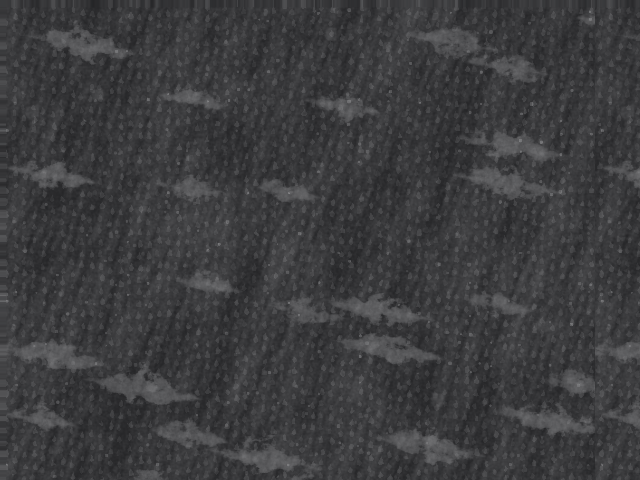
Reproduce this texture procedurally as a Shadertoy shader.

```glsl
// Dark grey rain: slanted streaks, tiny teardrops and ragged lens-shaped clouds.

vec2 hash2(vec2 p) {
    vec3 q = fract(p.xyx * vec3(0.1031, 0.1030, 0.0973));
    q += dot(q, q.yzx + 33.33);
    return fract((q.xx + q.yz) * q.zy);
}

float cornerRamp(vec2 cell, vec2 offset) {
    float angle = 6.2832 * hash2(cell).x;
    return dot(vec2(cos(angle), sin(angle)), offset);
}

float gradientNoise(vec2 p) {
    vec2 i = floor(p), f = fract(p), e = vec2(1, 0);
    vec2 u = f * f * f * (f * (f * 6.0 - 15.0) + 10.0);
    return mix(mix(cornerRamp(i, f), cornerRamp(i + e.xy, f - e.xy), u.x),
               mix(cornerRamp(i + e.yx, f - e.yx), cornerRamp(i + e.xx, f - e.xx), u.x), u.y);
}

float fbm(vec2 p) {
    float sum = 0.0, amplitude = 1.0;
    for (int i = 0; i < 4; i++) {
        sum += amplitude * gradientNoise(p);
        p = p * 2.03 + 17.3;
        amplitude *= 0.55;
    }
    return sum;
}

// Long streaks that lean to the right as they rise
float rainStreaks(vec2 p) {
    vec2 s = vec2(p.x - 0.36 * p.y, p.y);
    return 0.060 * gradientNoise(s * vec2(48, 8))
         + 0.050 * gradientNoise(s * vec2(90, 18) + 31.0)
         + 0.055 * gradientNoise(s * vec2(15, 3) + 57.0);
}

// One small ragged drop per cell, columns shifted at random
float teardrops(vec2 p) {
    vec2 size = vec2(0.020, 0.025);
    p += 0.0035 * vec2(gradientNoise(p * 150.0), gradientNoise(p * 150.0 + 40.0));
    p.y += size.y * hash2(vec2(floor(p.x / size.x), 7)).x;
    vec2 cell = floor(p / size), h = hash2(cell + 11.0);
    vec2 q = (fract(p / size) - 0.5 - (h - 0.5) * vec2(0.4, 0.22)) * size;
    q /= vec2(0.0060, 0.0098) * mix(0.8, 1.05, h.y);
    float y = clamp(q.y, -1.0, 1.0);
    float halfWidth = sqrt(1.0 - y * y) * (1.0 - y) / 1.3;
    return smoothstep(0.0, 0.3, halfWidth - abs(q.x)) * mix(0.45, 1.0, h.x);
}

// Lens-shaped clouds, tilted down to the right: x is cover, y is depth inside
vec2 clouds(vec2 p) {
    vec2 size = vec2(0.25, 0.165), result = vec2(0);
    float tear = fbm(p * vec2(28, 38));
    vec2 home = floor(p / size);
    for (int k = 0; k < 9; k++) {
        vec2 cell = home + vec2(k % 3 - 1, k / 3 - 1);
        vec2 h = hash2(cell + 3.0), g = hash2(cell + 71.0);
        if (g.x > 0.78) continue;
        vec2 q = p - (cell + 0.1 + 0.8 * h) * size;
        q.y += 0.17 * q.x;
        float taper = max(0.0, 1.0 - abs(q.x) / mix(0.055, 0.13, g.y));
        float thickness = mix(0.026, 0.040, g.y) * pow(taper, 0.8) * (1.0 + 1.1 * tear);
        float inside = thickness - (q.y > 0.0 ? q.y : -1.3 * q.y);
        result = max(result, vec2(smoothstep(0.0, 0.013, inside), smoothstep(0.0, 0.032, inside)));
    }
    return result;
}

// Scattered blunt spots: a share of the cells holds one each
float spots(vec2 p, float size, float share, float radius) {
    vec2 cell = floor(p / size), h = hash2(cell + 23.0), g = hash2(cell + 91.0);
    vec2 q = abs((fract(p / size) - 0.25 - 0.5 * h) * size);
    float r = radius * mix(0.5, 1.0, g.y);
    float reach = mix(length(q), max(q.x, q.y), 0.5);
    return step(g.x, share) * smoothstep(r, r * 0.65, reach) * mix(0.3, 1.0, h.x);
}

void mainImage(out vec4 fragColor, in vec2 fragCoord) {
    vec2 p = fragCoord / iResolution.y;

    // Smeared left and top borders, and a tile seam near the right
    p = vec2(max(p.x, 0.012), min(p.y, 0.986));
    p.x = mod(p.x, 1.24);

    float patches = fbm(p * 4.0 + 5.0);
    float mottle = fbm(p * 42.0 + 9.0);
    float grain = gradientNoise(p * 180.0) + 0.8 * gradientNoise(p * 110.0 + 60.0);
    float streaks = rainStreaks(p);

    // Rain ground
    float grey = 0.214 + streaks + 0.034 * patches + 0.020 * mottle + 0.036 * grain;
    grey = max(grey, 0.165 + 0.02 * grain);

    // Clouds, brighter towards the core
    vec2 cloud = clouds(p);
    float cloudGrey = 0.315 + 0.065 * cloud.y + 0.050 * mottle + 0.03 * grain + 0.5 * streaks;
    grey = mix(grey, cloudGrey, 0.9 * cloud.x);

    // Drops, splashes and bright specks, denser where the ground is light
    grey += 0.078 * teardrops(p) * (1.0 - 0.65 * cloud.x);
    vec2 ragged = p + 0.005 * mottle;
    grey += 0.060 * spots(ragged, 0.12, 0.35, 0.018);
    grey += 0.050 * spots(ragged + 0.37, 0.034, 0.25, 0.008);
    grey += 0.15 * spots(p, 0.021, clamp(0.10 + 0.25 * patches, 0.03, 0.3), 0.0048);

    fragColor = vec4(vec3(grey) + vec3(-0.002, -0.001, 0.007), 1.0);
}
```
